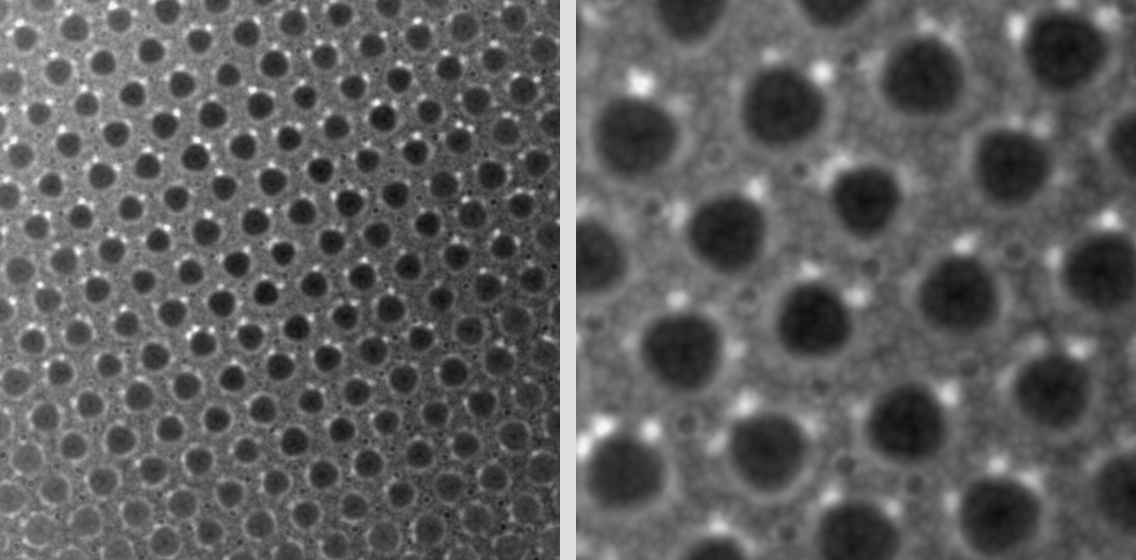
Left, the full canvas; right, a detail of the centre.
Reproduce this texture procedurally as a WebGL 2 fragment shader.

```glsl
#version 300 es
precision highp float;

uniform vec2 u_resolution;
out vec4 fragColor;

float hash(vec2 p) {
    vec3 q = fract(p.xyx * vec3(0.1031, 0.1030, 0.0973));
    q += dot(q, q.yzx + 33.33);
    return fract((q.x + q.y) * q.z);
}

vec2 hash2(vec2 p) {
    return vec2(hash(p + 17.3), hash(p + 71.9));
}

// Distance to the nearest scattered point
float cellular(vec2 p) {
    vec2 cell = floor(p);
    float nearest = 2.0;
    for (int j = -1; j <= 1; j++) {
        for (int i = -1; i <= 1; i++) {
            vec2 c = cell + vec2(i, j);
            nearest = min(nearest, length(c + hash2(c + 200.0) - p));
        }
    }
    return nearest;
}

// Broad uneven mottling
float mottle(vec2 p) {
    return sin(p.x * 19.0 + 2.0 * sin(p.y * 13.0)) * sin(p.y * 23.0 + p.x * 7.0)
         + 0.5 * sin(p.x * 47.0 - p.y * 31.0 + 2.0 * sin(p.y * 29.0));
}

float bump(float x, float width) {
    return exp(-x * x / (width * width));
}

void main() {
    vec2 p = gl_FragCoord.xy / u_resolution.y;

    // Slanted hexagonal lattice of pits
    mat2 lattice = mat2(0.0844, 0.0170, 0.0307, 0.0740);
    vec2 origin = vec2(0.401, 0.661);
    vec2 cell = round(inverse(lattice) * (p - origin));

    float pit = 0.0, pitTone = 0.2, core = 0.0;
    float halo = 0.0, glints = 0.0, beads = 0.0, gaps = 0.0;

    // Coarse grain also roughens the outlines
    float coarse = cellular(p * 75.0) - 0.45;
    float fine = cellular(p * 135.0 + 40.0) - 0.45;

    for (int j = -1; j <= 1; j++) {
        for (int i = -1; i <= 1; i++) {
            vec2 id = cell + vec2(i, j);
            vec2 center = origin + lattice * id + 0.007 * (hash2(id + 90.0) - 0.5);
            vec2 d = p - center;
            float angle = atan(d.y, d.x);
            float wobble = 0.0012 * sin(angle * 3.0 + 6.28 * hash(id + 50.0));
            float r = length(d) + wobble + 0.003 * coarse;
            float size = 0.0225 + 0.004 * (hash(id + 130.0) - 0.5);

            // Pit with a darker middle
            float mask = 1.0 - smoothstep(size - 0.008, size + 0.005, r);
            if (mask > pit) {
                float away = length(center - vec2(0.68, 0.52));
                pit = mask;
                pitTone = 0.125 + 0.48 * away * away + 0.05 * (hash(id + 160.0) - 0.5);
                core = bump(r, 0.007);
            }

            // Pale broken rim, strongest low on the canvas
            float patchy = 0.65 + 0.5 * sin(angle * 2.0 + 6.28 * hash(id + 220.0)) + 0.8 * fine;
            halo += patchy * bump(r - size - 0.006, 0.005) * mix(1.3, 0.8, smoothstep(0.1, 0.6, center.y));

            // Glints around the rim, facing up in the upper part
            float upward = smoothstep(0.05, 0.5, center.y);
            for (int k = 0; k < 6; k++) {
                float a = 0.72 + 1.0472 * float(k) + 0.6 * (hash(id + 9.0 * float(k)) - 0.5);
                vec2 dir = vec2(cos(a), sin(a));
                float facing = mix(0.42 - 0.25 * dir.x, 0.44 + 0.56 * dir.y, upward);
                float power = facing * (0.1 + 1.2 * hash(id + 31.0 + 5.0 * float(k)));
                power *= mix(0.7, 1.0, upward);
                float blob = length(d - dir * (size + 0.0075)) + 0.003 * coarse;
                glints += max(power, 0.0) * bump(blob, 0.0075);
            }

            // Smudges and tiny beads in both gaps of each lattice cell
            for (int k = 1; k <= 2; k++) {
                vec2 seed = id + 37.0 * float(k);
                vec2 offset = lattice * vec2(0.3333 * float(k)) + 0.014 * (hash2(seed + 340.0) - 0.5);
                float g = length(d - offset);
                float presence = hash(seed + 380.0);
                gaps += (0.25 + presence) * bump(g, 0.011);
                beads += step(0.55, presence) * (bump(g - 0.0075, 0.003) - 0.4 * bump(g, 0.004));
            }
        }
    }

    // Falling light, dimmest at the right
    float light = 0.485 - 0.21 * p.x + 0.10 * (p.y - 0.5);
    light += 0.05 * bump(length(p - vec2(0.05, 0.9)), 0.3);
    light -= 0.05 * bump(length(p - vec2(0.86, 0.52)), 0.3);
    light += 0.018 * mottle(p);

    float grain = 0.6 * coarse + 0.45 * fine;
    float tone = light + 0.085 * halo + 0.075 * beads - 0.075 * gaps - 0.19 * grain;
    tone = mix(tone, pitTone - 0.06 * core - 0.11 * grain, pit);
    tone += 0.48 * min(glints, 1.1) * (1.0 - 0.75 * pit) * (0.85 + 0.3 * light);

    fragColor = vec4(vec3(clamp(tone, 0.04, 0.95)), 1.0);
}
```
